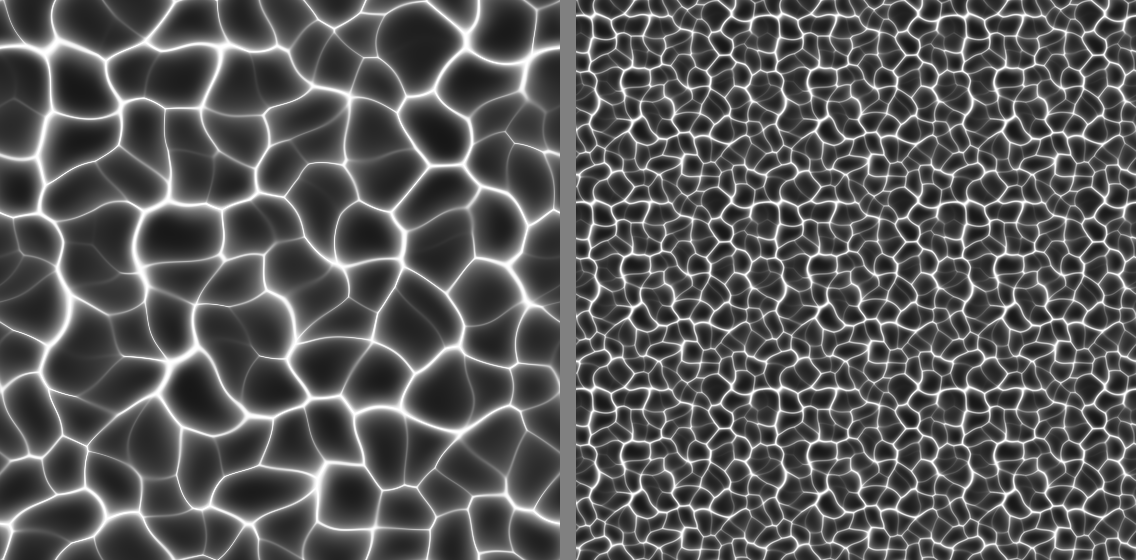
Left: one tile. Right: repeated 3 by 3.
Give the GLSL for this texture, as a WebGL 2 fragment shader.

```glsl
#version 300 es
precision highp float;

uniform vec2 u_resolution;
out vec4 fragColor;

#define CELLS 11.0                      // cells per side, whole number
#define JITTER 0.88                     // irregularity of the sites
#define SIZE_VARIATION 0.16             // uneven cell sizes
#define WARP 0.15                       // bending of the ridges, in cells
#define SHARPNESS vec3(4.0, 14.0, 48.0) // haze, glow, core
#define GAIN vec3(0.19, 0.19, 0.36)     // brightness of haze, glow, core
#define FOCUS_VARIATION 0.5             // uneven sharpness along ridges
#define BASE 0.085                      // darkest grey

const float TAU = 6.2831853;

vec3 hash3(vec2 cell) {
    uvec2 q = uvec2(mod(cell, CELLS)) + 17u;
    uvec3 h = uvec3(q, q.x * 31u + q.y * 57u) * 1664525u + 1013904223u;
    h.x += h.y * h.z; h.y += h.z * h.x; h.z += h.x * h.y;
    h ^= h >> 16u;
    h.x += h.y * h.z; h.y += h.z * h.x; h.z += h.x * h.y;
    return vec3(h >> 8u) / 16777216.0;
}

// Layered sines with whole frequencies, so they wrap
vec2 bend(vec2 uv) {
    vec2 a = TAU * uv;
    vec2 slow = sin(vec2(3.0 * a.y + 2.0 * a.x, 3.0 * a.x - 2.0 * a.y) + vec2(0.7, 2.9));
    vec2 quick = sin(vec2(6.0 * a.y - 3.0 * a.x, 5.0 * a.x + 4.0 * a.y) + vec2(4.1, 1.3));
    return slow + 0.6 * quick;
}

float focusField(vec2 uv) {
    vec2 a = TAU * uv;
    float f = sin(5.0 * a.x + 2.0 * a.y + 1.1) + sin(6.0 * a.y - 3.0 * a.x + 3.7);
    f += sin(4.0 * a.x - 7.0 * a.y + 5.2) + sin(8.0 * a.x + 5.0 * a.y);
    return clamp(0.4 * f, -1.0, 1.0);
}

// Spread of the soft-weighted nearest sites: high on ridges, low inside cells
vec3 siteSpread(vec2 p, vec3 sharpness) {
    vec2 home = floor(p);
    vec3 sites[25];
    float nearest = 1e3;
    for (int i = 0; i < 25; i++) {
        vec2 cell = home + vec2(i % 5, i / 5) - 2.0;
        vec3 h = hash3(cell);
        vec2 offset = cell + 0.5 + JITTER * (h.xy - 0.5) - p;
        float d = dot(offset, offset) + SIZE_VARIATION * h.z;
        sites[i] = vec3(offset, d);
        nearest = min(nearest, d);
    }
    vec3 total = vec3(0.0), sumX = vec3(0.0), sumY = vec3(0.0), sumSq = vec3(0.0);
    for (int i = 0; i < 25; i++) {
        vec3 s = sites[i];
        vec3 w = exp(-sharpness * (s.z - nearest));
        total += w;
        sumX += w * s.x;
        sumY += w * s.y;
        sumSq += w * dot(s.xy, s.xy);
    }
    vec3 meanX = sumX / total, meanY = sumY / total;
    return max(sumSq / total - meanX * meanX - meanY * meanY, 0.0);
}

void main() {
    vec2 uv = gl_FragCoord.xy / u_resolution;
    float focusing = 1.0 + FOCUS_VARIATION * focusField(uv);
    vec2 p = uv * CELLS + WARP * bend(uv);

    // Haze, glow and core of the ridges
    vec3 ridge = 4.0 * siteSpread(p, SHARPNESS * vec3(1.0, 1.0, focusing));
    ridge.z = pow(ridge.z, 1.4) * focusing;
    float light = BASE + dot(GAIN, ridge);

    // Soft shoulder towards white
    light = min(light, 0.7) + 0.3 * (1.0 - exp(-max(light - 0.7, 0.0) / 0.22));
    fragColor = vec4(vec3(light), 1.0);
}
```
